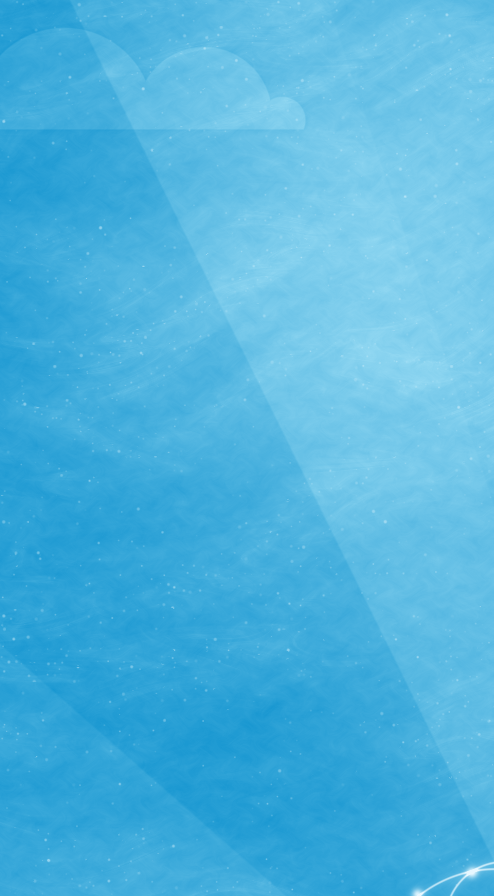
This background is drawn by a Shadertoy shader. Its source:

```glsl
// Blue sky with slanted light rays, a flat translucent cloud, wisps and fine white specks.

const vec3 DEEP_BLUE = vec3(0.10, 0.595, 0.82);
const vec3 PALE_BLUE = vec3(0.56, 0.84, 0.945);
const vec3 SPARK_WHITE = vec3(0.90, 0.97, 1.0);

const vec2 GLOW_CENTER = vec2(0.44, 0.69);
const vec2 GLOW_RADIUS = vec2(0.32, 0.38);
const float GLOW_GAIN = 0.54;
const float RAY_GAIN = 0.17;
const float OUTER_RAY_GAIN = -0.05;
const float CORNER_GAIN = 0.12;
const float CLOUD_GAIN = 0.15;
const float CLOUD_BASE = 0.8555;
const float MIST_GAIN = 0.13;
const float FILAMENT_GAIN = 0.09;
const float GRAIN_GAIN = 0.055;
const float SPECK_GAIN = 0.50;

float hash(vec2 p) {
    p = fract(p * vec2(0.1031, 0.1137));
    p += dot(p, p.yx + 33.33);
    return fract((p.x + p.y) * p.x * 7.31);
}

// Signed distance to the line a-b, positive on its left side.
float lineSide(vec2 p, vec2 a, vec2 b) {
    vec2 d = normalize(b - a);
    return d.x * (p.y - a.y) - d.y * (p.x - a.x);
}

float softBlob(vec2 p, vec2 center, vec2 radius) {
    vec2 q = (p - center) / radius;
    return exp(-dot(q, q));
}

// Warped layered sines, roughly -1 to 1.
float wisps(vec2 q) {
    float sum = 0.0, amp = 0.6;
    for (int i = 0; i < 6; i++) {
        q += 0.7 * sin(q.yx * 1.3 + float(i) * 2.1);
        sum += amp * sin(q.x) * cos(q.y);
        q = mat2(0.86, 0.5, -0.5, 0.86) * q * 1.75 + 1.7;
        amp *= 0.68;
    }
    return sum;
}

float cloudDistance(vec2 p) {
    float d = length(p - vec2(0.072, 0.870)) - 0.099;
    d = min(d, length(p - vec2(0.228, 0.872)) - 0.0755);
    d = min(d, length(p - vec2(0.315, 0.866)) - 0.026);
    return max(d, CLOUD_BASE - p.y);
}

// One jittered dot in some cells of a grid.
float specks(vec2 p, float cells, float density, float pixel) {
    vec2 id = floor(p * cells);
    vec2 jitter = vec2(hash(id + 11.0), hash(id + 47.0));
    float d = length(fract(p * cells) - mix(vec2(0.25), vec2(0.75), jitter)) / cells;
    float radius = mix(0.0006, 0.0018, pow(hash(id + 83.0), 3.0));
    float lit = step(1.0 - density, hash(id + 5.0));
    float dotMask = 1.0 - smoothstep(radius - pixel, radius + pixel, d);
    return lit * dotMask * (0.2 + 0.8 * hash(id + 29.0));
}

float ring(vec2 p, vec2 center, float radius, float pixel) {
    float d = abs(length(p - center) - radius);
    return 0.7 - 0.7 * smoothstep(0.0, 0.001 + pixel, d) + 0.2 * exp(-d * 220.0);
}

void mainImage(out vec4 fragColor, in vec2 fragCoord) {
    float pixel = 1.0 / iResolution.y;
    vec2 p = fragCoord * pixel;

    // Sky tone with a broad glow and pale haze banks
    float tone = 0.04 + 0.32 * p.x + GLOW_GAIN * softBlob(p, GLOW_CENTER, GLOW_RADIUS);
    tone += 0.15 * softBlob(p, vec2(0.13, 0.68), vec2(0.14, 0.07));
    tone += 0.10 * softBlob(p, vec2(0.10, 0.54), vec2(0.22, 0.05));
    tone += 0.10 * softBlob(p, vec2(0.10, 0.02), vec2(0.30, 0.05));
    tone += 0.08 * softBlob(p, vec2(0.55, 0.18), vec2(0.14, 0.20));
    tone -= 0.08 * softBlob(p, vec2(0.30, 0.16), vec2(0.14, 0.12));

    // Mist and soft streaks, tilted gently upward to the right in the upper part
    vec2 flow = vec2(p.x, p.y - 0.22 * p.x * smoothstep(0.1, 0.8, p.y));
    flow.y += 0.010 * sin(p.x * 17.0 + p.y * 9.0);
    float mist = wisps(flow * vec2(8.0, 20.0));
    float streaks = wisps(flow * vec2(14.0, 56.0) + 5.0);
    float ridge = exp(-4.0 * abs(streaks - 0.25));
    float patches = smoothstep(-0.3, 0.6, mist);
    tone += MIST_GAIN * (0.5 * mist + 0.35 * streaks);
    tone += FILAMENT_GAIN * ridge * patches;
    float curl = p.y - 0.325 - 0.014 * sin(p.x * 24.0 + 0.4);
    tone += 0.09 * exp(-abs(curl) * 130.0) * (1.0 - smoothstep(0.08, 0.18, p.x));

    // Straight-edged rays
    float soft = 1.4 * pixel;
    float ray = lineSide(p, vec2(0.078, 1.0), vec2(0.552, 0.038));
    float outerRay = lineSide(p, vec2(0.365, 1.0), vec2(0.552, 0.434));
    float corner = lineSide(p, vec2(0.319, 0.0), vec2(0.0, 0.281));
    tone += RAY_GAIN * smoothstep(-soft, soft, ray);
    tone += OUTER_RAY_GAIN * smoothstep(-soft, soft, outerRay);
    tone += CORNER_GAIN * smoothstep(-soft, soft, corner);

    // Flat cloud with a faint rim shadow
    float cloud = cloudDistance(p);
    float outside = smoothstep(-pixel, pixel, cloud);
    tone += CLOUD_GAIN * (1.0 - outside);
    tone -= 0.06 * exp(-max(cloud, 0.0) * 280.0) * outside;

    // Mottled grain and specks gathered along the streaks
    tone += GRAIN_GAIN * (wisps(p * vec2(120.0, 150.0)) + 0.5 * wisps(p * vec2(38.0, 60.0) + 9.0));
    float cluster = clamp(ridge * patches + 0.2 * patches, 0.0, 1.0);
    float dust = specks(p, 85.0, 0.03 + 0.30 * cluster, pixel);
    dust += 0.7 * specks(p + 3.7, 140.0, 0.03 + 0.28 * cluster, pixel);

    vec3 color = mix(DEEP_BLUE, PALE_BLUE, clamp(tone, -0.1, 1.15));
    color = mix(color, SPARK_WHITE, SPECK_GAIN * min(dust, 1.0));

    // Bright arcs and glints in the lower right corner
    float arcs = ring(p, vec2(0.553, -0.107), 0.137, pixel);
    arcs += ring(p, vec2(0.5625, -0.027), 0.065, pixel);
    arcs += softBlob(p, vec2(0.527, 0.026), vec2(0.006));
    arcs += softBlob(p, vec2(0.466, 0.002), vec2(0.006));
    color = mix(color, SPARK_WHITE, clamp(0.85 * arcs, 0.0, 1.0));

    fragColor = vec4(color, 1.0);
}
```
